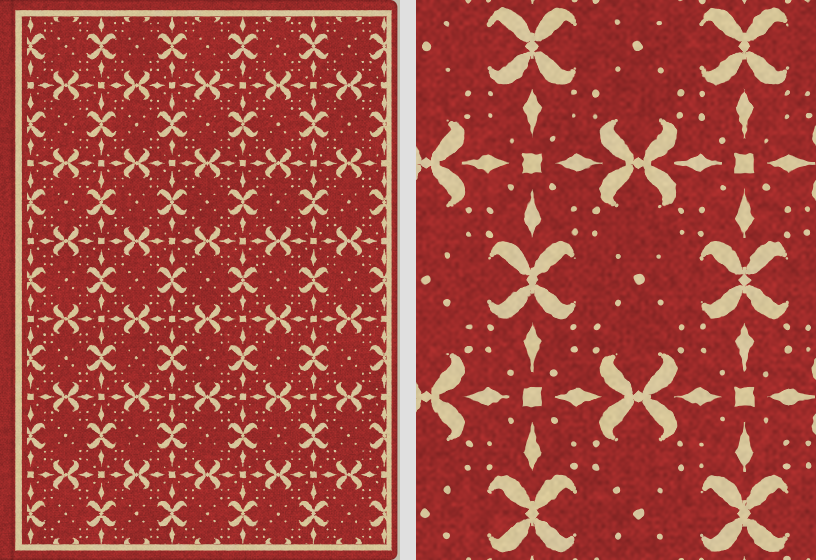
Left, the full canvas; right, a detail of the centre.
Give the GLSL for this pattern, as a Shadertoy shader.

```glsl
// Red cloth cover with a cream frame and a stamped lattice of squares, drops, leaf fleurons and dots.
// One repeat is folded by fract; tapered leaves are swept along a cubic curve and mirrored,
// then hashes add worn edges, uneven dots and a woven grain.
#define SHEET 768.0                  // canvas height in design units
#define PITCH vec2(97.0, 106.8)      // size of one repeat
#define ORIGIN vec2(42.0, 117.0)     // one lattice square, measured from top left
#define DOT_STEPS 10.0               // dot grid steps per repeat
#define DOT_RADIUS 1.35
#define LEAF_RADIUS 4.1
#define WEAR 0.55                    // wobble of the stamped edges
#define WEAVE 0.055                  // strength of the cloth grain
#define RED vec3(0.605, 0.165, 0.16)
#define CREAM vec3(0.84, 0.775, 0.605)
#define TABLE vec3(0.76, 0.74, 0.68)

float hash(vec2 p) {
    return fract(sin(dot(p, vec2(127.1, 311.7))) * 43758.5453);
}

float noise(vec2 p) {
    vec2 i = floor(p), f = fract(p);
    f = f * f * (3.0 - 2.0 * f);
    return mix(mix(hash(i), hash(i + vec2(1, 0)), f.x),
               mix(hash(i + vec2(0, 1)), hash(i + vec2(1, 1)), f.x), f.y);
}

float box(vec2 p, vec2 lo, vec2 hi) {
    vec2 d = abs(p - 0.5 * (lo + hi)) - 0.5 * (hi - lo);
    return length(max(d, 0.0)) + min(max(d.x, d.y), 0.0);
}

// Four hooked leaves joined by a stem; x runs across the lattice line, y along it.
float fleuron(vec2 p) {
    p = abs(p);
    float d = min(p.x + p.y * 0.8 - 3.0, box(p, vec2(-1.0, -6.0), vec2(1.0, 6.0)));
    for (int i = 0; i <= 18; i++) {
        float t = float(i) / 18.0, s = 1.0 - t;
        vec2 c = s * s * s * vec2(1, 3) + 3.0 * s * s * t * vec2(7, 8)
               + 3.0 * s * t * t * vec2(13, 21) + t * t * t * vec2(19.5, 10);
        float r = 0.8 + (LEAF_RADIUS - 0.8) * sin(3.14159 * pow(t, 0.85));
        d = min(d, length(p - c) - r);
    }
    return d;
}

// Pointed drop spanning start..end along y, widest at the given fraction.
float drop(vec2 p, float start, float end, float peak) {
    p = abs(p);
    float t = (p.y - start) / (end - start);
    float k = clamp(min(t / peak, (1.0 - t) / (1.0 - peak)), 0.0, 1.0);
    float side = p.x - 0.3 - 3.9 * k * sqrt(k);
    return max(side * 0.9, abs(p.y - 0.5 * (start + end)) - 0.5 * (end - start));
}

// Dots on the cell diagonals and a diamond between the fleurons.
float dots(vec2 w, vec2 cell) {
    vec2 pace = PITCH / DOT_STEPS;
    vec2 id = floor(w / pace + 0.5), a = abs(id);
    bool diagonal = a.x == a.y && a.x < 4.5;
    bool diamond = a.x + a.y == 5.0 && max(a.x, a.y) < 3.5;
    if (!diagonal && !diamond) return 9.0;
    vec2 seed = id + cell * 17.0;
    vec2 shift = vec2(hash(seed), hash(seed + 5.3)) - 0.5;
    float r = DOT_RADIUS + 0.6 * (hash(seed + 9.1) - 0.5);
    if (a.x + a.y == 0.0) r += 0.9;
    return length(w - id * pace - shift) - r;
}

float lattice(vec2 p) {
    vec2 q = (p - ORIGIN) / PITCH;
    vec2 w = (fract(q) - 0.5) * PITCH;          // from the cell centre
    vec2 s = (fract(q + 0.5) - 0.5) * PITCH;    // from the nearest square
    float d = box(s, vec2(-4.3), vec2(4.3));
    d = min(d, fleuron(vec2(s.x, w.y)));
    d = min(d, fleuron(vec2(s.y, w.x)));
    d = min(d, drop(s, 11.5, 34.0, 0.62));
    d = min(d, drop(s.yx, 10.5, 32.0, 0.45));
    return min(d, dots(w, floor(q)));
}

void mainImage(out vec4 fragColor, in vec2 fragCoord) {
    float px = SHEET / iResolution.y;
    vec2 p = vec2(fragCoord.x, iResolution.y - fragCoord.y) * px;

    // Cloth: crossed threads, broken up by fine and broad noise
    vec2 thread = p + 1.5 * noise(p * 0.2);
    float grain = 0.4 * sin(thread.x * 1.45) * sin(thread.y * 1.45)
                + 1.3 * (noise(p * vec2(0.3, 0.6)) - 0.5)
                + 1.3 * (noise(p.yx * vec2(0.3, 0.6) + 40.0) - 0.5);
    vec3 red = RED * (1.0 + 2.0 * WEAVE * grain);
    red *= 0.97 + 0.06 * noise(p * 0.015);
    red *= 1.0 - 0.12 * smoothstep(4.0, 0.0, abs(p.x - 17.0));
    vec3 cream = CREAM * (1.0 + 0.6 * WEAVE * grain);
    cream.b -= 0.04 * (noise(p * 0.06) - 0.5);

    // Stamped ornament and frame
    float wobble = WEAR * (noise(p * 0.45) - 0.5) * 2.0;
    float ornament = max(lattice(p) + wobble, box(p, vec2(37, 23), vec2(531, 746)));
    float outer = box(p, vec2(21, 14), vec2(537, 755));
    float inner = box(p, vec2(30, 22.5), vec2(530, 746.5));
    float stamp = min(ornament, max(outer, -inner) + 0.4 * wobble);
    vec3 col = mix(red, cream, clamp(0.5 - stamp / px, 0.0, 1.0));

    // Rounded outer corners of the cover
    float cover = box(p, vec2(-40, 10), vec2(535, 758)) - 10.0;
    col *= 1.0 - 0.15 * smoothstep(-4.0, 0.0, cover);
    col = mix(TABLE, col, clamp(0.5 - cover / px, 0.0, 1.0));
    fragColor = vec4(col, 1.0);
}
```
